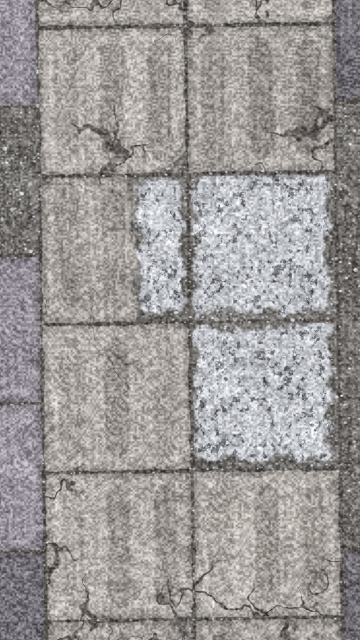
A WebGL 2 fragment shader for this texture:

```glsl
#version 300 es
precision highp float;
uniform vec2 u_resolution;
out vec4 outColor;

#define PITCH 0.2318
#define ORIGIN vec2(0.0573, 0.0326)
#define LEAN 0.015
#define JOINT 0.0030
#define GRAIN 0.32
#define CRACK 0.075
#define TILE_COLOR vec3(0.695, 0.675, 0.655)
#define GRANITE_COLOR vec3(0.755, 0.765, 0.785)
#define SLAB_COLOR vec3(0.60, 0.58, 0.615)
#define GRAVEL_COLOR vec3(0.45, 0.44, 0.43)
#define JOINT_COLOR vec3(0.34, 0.32, 0.31)
#define PEBBLE_COLOR vec3(0.78, 0.78, 0.79)

float hash(vec2 p) {
  return fract(sin(dot(p, vec2(127.1, 311.7))) * 43758.5453);
}

float noise(vec2 p) {
  vec2 i = floor(p), f = fract(p);
  f *= f * (3.0 - 2.0 * f);
  vec2 e = vec2(0.0, 1.0);
  return mix(mix(hash(i), hash(i + e.yx), f.x),
             mix(hash(i + e), hash(i + e.yy), f.x), f.y);
}

float fbm(vec2 p) {
  return 0.55 * noise(p) + 0.3 * noise(p * 2.1 + 7.0) + 0.15 * noise(p * 4.3 + 3.0);
}

// Gap between the two nearest scattered points: zero along fracture lines
float fracture(vec2 p) {
  vec2 cell = floor(p), nearest = vec2(9.0);
  for (int j = -1; j <= 1; j++)
    for (int i = -1; i <= 1; i++) {
      vec2 c = cell + vec2(i, j);
      float d = length(c + vec2(hash(c), hash(c + 41.0)) - p);
      nearest = d < nearest.x ? vec2(d, nearest.x) : vec2(nearest.x, min(nearest.y, d));
    }
  return nearest.y - nearest.x;
}

// Loose stones: x is coverage, y is a random shade
vec2 pebbles(vec2 p, float density, float px) {
  vec2 c = floor(p), q = fract(p) - 0.5;
  q -= 0.4 * (vec2(hash(c + 3.0), hash(c + 8.0)) - 0.5);
  float radius = mix(0.12, 0.3, hash(c + 5.0));
  float d = length(q * vec2(1.0, 1.25)) - radius;
  return vec2(smoothstep(px, -px, d) * step(hash(c), density), hash(c + 6.0));
}

// Worn paving tile with three raised bars and cracks
vec3 tile(vec2 grid, vec2 id, vec2 st, float px) {
  float wear = hash(id + 17.0);
  vec3 col = TILE_COLOR * mix(0.95, 1.03, wear);
  float bar = clamp(floor((st.x - 0.01) / 0.32), 0.0, 2.0);
  vec2 q = vec2(st.x - 0.17 - 0.32 * bar, max(abs(st.y - 0.5) - 0.32, 0.0));
  float d = length(q) - 0.08 + 0.025 * (fbm(grid * 14.0) - 0.5);
  float shade = 0.03 + 0.09 * hash(id * 3.0 + bar);
  col -= shade * smoothstep(0.02, -0.02, d);
  col -= 0.05 * smoothstep(0.025, 0.0, abs(d)) * sign(q.x + 0.02);

  vec2 warp = vec2(fbm(grid * 7.0), fbm(grid * 7.0 + 20.0)) - 0.5;
  float gap = fracture(grid * 2.1 + id * 5.0 + warp * 0.7);
  float damage = smoothstep(0.42, 0.68, noise(grid * 1.9 + 2.0));
  float width = CRACK * damage * mix(0.4, 1.0, noise(grid * 16.0));
  float crack = smoothstep(width + 20.0 * px, width * 0.4, gap) * damage;
  return mix(col, JOINT_COLOR, 0.9 * crack);
}

vec3 granite(vec2 p) {
  float fleck = smoothstep(0.56, 0.76, fbm(p * vec2(150.0, 125.0)));
  float pale = smoothstep(0.55, 0.85, noise(p * 110.0 + 30.0));
  return GRANITE_COLOR - 0.32 * fleck + 0.06 * pale + 0.12 * (fbm(p * 25.0) - 0.5);
}

void main() {
  vec2 p = gl_FragCoord.xy / u_resolution.y;
  float px = 1.0 / u_resolution.y;
  vec2 grid = (p - ORIGIN + LEAN * vec2(p.y - 1.0, 0.3 - p.x)) / PITCH;
  vec2 id = floor(grid), st = fract(grid);
  float ragged = fbm(p * 45.0) - 0.5;

  // Gravel bed
  vec3 col = GRAVEL_COLOR + 0.22 * (fbm(p * 90.0) - 0.5);
  col += 0.12 * (fbm(p * 14.0) - 0.5);

  vec2 border = min(st, 1.0 - st);
  float edge = min(border.x, border.y) * PITCH;
  float solid = edge - JOINT + 0.006 * ragged;
  vec3 surface;

  if (grid.x < 0.0 || grid.x > 2.0) {
    // Side slabs, offset by half a course, some of them gone
    float course = grid.y - 0.47, row = floor(course), f = fract(course);
    bool left = grid.x < 0.0;
    bool gone = left ? row == 2.0 : row > -1.0 && row < 3.0;
    float side = left ? -grid.x : grid.x - 2.0;
    edge = min(side, min(f, 1.0 - f)) * PITCH;
    solid = gone ? -1.0 : edge - JOINT + 0.006 * ragged;
    surface = SLAB_COLOR * (row < 0.0 || !left ? 0.77 : 1.03 - 0.06 * hash(vec2(row, 4.0)));
  } else {
    // Tiles with chipped corners; lost ones bare the granite below
    bool bare = id.x == 1.0 && (id.y == 1.0 || id.y == 2.0);
    bool broken = id == vec2(0.0, 2.0);
    float chip = 0.2 * pow(hash(id * 2.0 + step(0.5, st)), 4.0);
    solid = min(solid, (border.x + border.y - chip) * PITCH * 0.7 + 0.008 * ragged);
    if (broken) {
      float breakLine = 0.66 - 0.09 * st.y + 0.16 * (fbm(vec2(st.y * 5.0, 2.0)) - 0.5);
      solid = min(solid, (breakLine - st.x) * PITCH);
    }
    if (bare) solid = -1.0;
    if (bare || broken) {
      vec2 center = bare ? vec2(0.48, 0.52) : vec2(0.81, 0.5);
      vec2 reach = bare ? vec2(0.45, 0.45) : vec2(0.15, 0.45);
      vec2 q = abs(st - center) - reach + 0.06;
      float d = length(max(q, 0.0)) + min(max(q.x, q.y), 0.0) - 0.06;
      col = mix(col, granite(p), smoothstep(0.025, -0.025, d + 0.16 * ragged));
    }
    surface = tile(grid, id, st, px);
  }

  // Dark joints, then the worn surfaces
  float joint = smoothstep(JOINT + px, JOINT * 0.3, edge + 0.004 * ragged);
  col = mix(col, JOINT_COLOR, 0.8 * joint);
  surface *= mix(0.87, 1.0, smoothstep(0.0, 0.014, solid));
  surface += 0.12 * (fbm(p * 16.0) - 0.5);
  float cover = smoothstep(-px, px, solid);
  col = mix(col, surface, cover);

  // Loose stones gather wherever the bed is open
  for (float i = 0.0; i < 2.0; i++) {
    float scale = 75.0 + 65.0 * i;
    vec2 stone = pebbles(p * scale + 13.0 * i, 0.13 + 0.08 * i, px * scale);
    float open = (1.0 - cover) * smoothstep(0.78, 0.6, col.g);
    col = mix(col, PEBBLE_COLOR * mix(0.75, 1.08, stone.y), stone.x * open);
  }

  // Fine grain
  float grain = noise(p * 330.0) - 0.5 + 0.5 * (noise(p * 170.0 + 5.0) - 0.5);
  outColor = vec4(clamp(col + GRAIN * grain, 0.0, 1.0), 1.0);
}
```
